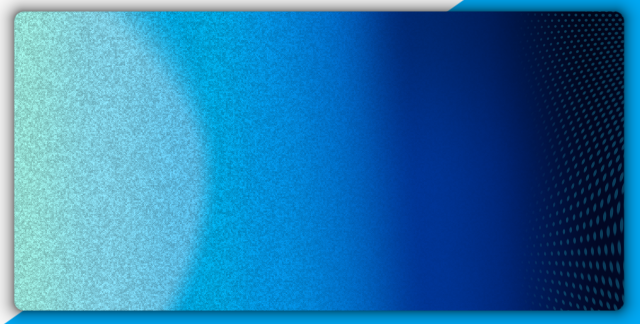
A WebGL 2 fragment shader for this background:

```glsl
#version 300 es
precision highp float;

uniform vec2 u_resolution;
out vec4 outColor;

#define CARD_CENTER vec2(0.985, 0.503)
#define CARD_HALF vec2(0.941, 0.4615)
#define CARD_RADIUS 0.03
#define SHADOW_WIDTH 0.022
#define GLOW_CENTER vec2(-0.233, 0.47)
#define GLOW_RADIUS 0.9
#define GRAIN_SCALE 190.0
#define GRAIN_AMOUNT 0.36
#define DOT_CELL vec2(0.021, 0.0225)
#define DOT_START 1.58

float hash(vec2 p) {
  vec3 q = fract(vec3(p.xyx) * 0.1031);
  q += dot(q, q.yzx + 33.33);
  return fract((q.x + q.y) * q.z);
}

float noise(vec2 p) {
  vec2 i = floor(p), f = fract(p);
  f = f * f * (3.0 - 2.0 * f);
  return mix(mix(hash(i), hash(i + vec2(1, 0)), f.x),
             mix(hash(i + vec2(0, 1)), hash(i + vec2(1, 1)), f.x), f.y);
}

float roundedBox(vec2 p, vec2 halfSize, float radius) {
  vec2 q = abs(p) - halfSize + radius;
  return length(max(q, 0.0)) + min(max(q.x, q.y), 0.0) - radius;
}

// White page cut by a blue diagonal, darkened near the card
vec3 backdrop(vec2 p, float cardDist, float px) {
  float diagonal = (p.x - 0.013 - 1.418 * p.y) / length(vec2(1.0, 1.418));
  vec3 color = mix(vec3(0.99), vec3(0.0, 0.67, 0.97), smoothstep(-px, px, diagonal));
  return color * (1.0 - 0.5 * exp(-max(cardDist, 0.0) / SHADOW_WIDTH));
}

// Cyan to navy sweep with a pale disc on the left
vec3 cardGradient(vec2 p) {
  float bend = p.x + 0.07 * (p.y - 0.5);
  vec3 color = mix(vec3(0.0, 0.635, 0.85), vec3(0.01, 0.55, 0.85), smoothstep(0.62, 0.87, p.x));
  color = mix(color, vec3(0.0, 0.42, 0.77), smoothstep(0.82, 1.1, bend));
  color = mix(color, vec3(0.0, 0.205, 0.58), smoothstep(1.02, 1.3, bend));
  color = mix(color, vec3(0.0, 0.14, 0.45), smoothstep(1.3, 1.63, bend));
  color = mix(color, vec3(0.005, 0.03, 0.14), smoothstep(1.5, 1.86, bend));
  color *= 1.0 - 0.25 * smoothstep(0.4, 1.0, p.y) * smoothstep(1.05, 1.3, p.x);

  vec3 pale = mix(vec3(0.57, 0.86, 0.82), vec3(0.48, 0.79, 0.87), smoothstep(0.04, 0.35, p.x));
  pale = mix(pale, vec3(0.32, 0.71, 0.88), smoothstep(0.3, 0.66, p.x));
  float edge = length(p - GLOW_CENTER) - GLOW_RADIUS;
  float softness = 0.07 + 0.12 * smoothstep(0.5, 1.0, p.y);
  return mix(color, pale, 1.0 - smoothstep(-softness, 0.015, edge));
}

// Fine leathery speckle, centred on zero
float grain(vec2 p) {
  float coarse = noise(p * GRAIN_SCALE);
  float fine = noise(p * GRAIN_SCALE * 1.9 + 17.0);
  return 0.6 * coarse + 0.4 * fine - 0.5;
}

// Staggered dots on a rippling sheet
float waveDots(vec2 p) {
  float t = clamp((p.x - DOT_START) / 0.35, 0.0, 1.0);
  float lift = t * (0.04 + 0.14 * sin(5.0 * (p.y - 0.26)));
  vec2 sheet = vec2(p.x + 0.045 * sin(5.0 * p.y), p.y - lift) / DOT_CELL;
  float blur = 0.7 * max(fwidth(sheet.x), fwidth(sheet.y));
  sheet.x += 0.5 * mod(floor(sheet.y), 2.0);
  vec2 cell = fract(sheet) - 0.5;
  float radius = mix(0.12, 0.3, t);
  float dotMask = 1.0 - smoothstep(radius - blur, radius + blur, length(cell * vec2(1.15, 0.9)));
  float fade = smoothstep(0.05, 0.55, t + 0.08 * sin(9.0 * p.y));
  return dotMask * fade;
}

void main() {
  vec2 p = gl_FragCoord.xy / u_resolution.y;
  float px = 1.0 / u_resolution.y;
  float cardDist = roundedBox(p - CARD_CENTER, CARD_HALF, CARD_RADIUS);

  vec3 card = cardGradient(p);
  float strength = GRAIN_AMOUNT * mix(1.0, 0.2, smoothstep(0.6, 1.4, p.x));
  card *= 1.0 + strength * grain(p);
  card = mix(card, vec3(0.06, 0.36, 0.48), 0.65 * waveDots(p));

  float inside = 1.0 - smoothstep(-px, px, cardDist);
  outColor = vec4(mix(backdrop(p, cardDist, px), card, inside), 1.0);
}
```
